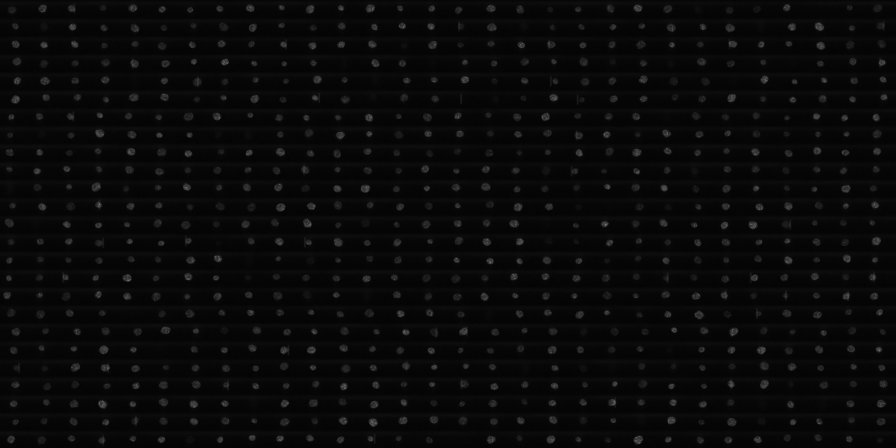
A WebGL 2 fragment shader for this pattern:

```glsl
#version 300 es
precision highp float;
// Dark ribbed cloth with a grid of small, worn grey dots, 30 across by 25 down.
// Each rib holds one row of dots; hashes vary their place, size, tilt and wear,
// while value noise adds mottling, faint vertical smears and rare loose threads.

#define GRID vec2(30.0, 25.0)
#define DOT_RADIUS vec2(0.0091, 0.0077)
#define DOT_JITTER vec2(0.0085, 0.0062)
#define ROW_DRIFT 0.55
#define DOT_LIGHT 0.25
#define GRAIN_SCALE 270.0
#define RIB_LIGHT 0.026
#define SMEAR_LIGHT 0.022
#define THREAD_CHANCE 0.05

uniform vec2 u_resolution;
out vec4 outColor;

const vec3 CLOTH = vec3(0.019);
const vec3 DOT_TINT = vec3(1.0, 1.0, 0.99);

float hash(vec2 p) {
  vec3 q = fract(p.xyx * vec3(0.1031, 0.1030, 0.0973));
  q += dot(q, q.yzx + 33.33);
  return fract((q.x + q.y) * q.z);
}

float noise(vec2 p) {
  vec2 i = floor(p), f = fract(p);
  f = f * f * (3.0 - 2.0 * f);
  float low = mix(hash(i), hash(i + vec2(1, 0)), f.x);
  float high = mix(hash(i + vec2(0, 1)), hash(i + vec2(1, 1)), f.x);
  return mix(low, high, f.y);
}

// Soft ridge above the dots, with a dark crease between ribs
float ribLight(float t, vec2 p) {
  float ridge = exp(-pow((t - 0.82) / 0.13, 2.0));
  float body = 0.3 * smoothstep(0.1, 0.7, t) * (1.0 - smoothstep(0.88, 1.0, t));
  return (ridge * 0.75 + body) * (0.6 + 0.6 * noise(p * vec2(14.0, 25.0)));
}

// Light of one dot, its smear and its thread; d is the offset from its centre
float dotLight(vec2 d, vec2 id, vec2 p, float pixel) {
  float strength = hash(id + 71.3);
  float tilt = (hash(id + 17.7) - 0.5) * 1.4;
  float c = cos(tilt), s = sin(tilt);
  vec2 q = mat2(c, -s, s, c) * d;
  vec2 radius = DOT_RADIUS * mix(0.68, 1.12, hash(id + 43.1));

  // Worn, uneven disc
  float wobble = 0.25 * (noise(p * 150.0) - 0.5);
  float dist = (length(q / radius) - 1.0 + wobble) * radius.y;
  float edge = max(pixel, 0.0018);
  float disc = 1.0 - smoothstep(-edge, edge, dist);
  float grain = noise(p * GRAIN_SCALE);
  float fleck = smoothstep(0.68, 0.95, noise(p * GRAIN_SCALE * 1.3 + 9.0));
  float rim = smoothstep(-0.5, 0.9, dot(q / radius, vec2(0.5, -0.6)));
  float level = mix(0.22, 1.0, strength) * smoothstep(0.02, 0.12, strength);
  float light = disc * level * DOT_LIGHT * (0.45 + 0.6 * grain + 0.2 * rim + 0.5 * fleck);

  // Faint upright smear, and a thin thread beside a few dots
  float smear = exp(-pow(d.x / 0.009, 2.0)) * exp(-pow(d.y / 0.015, 2.0));
  light += smear * SMEAR_LIGHT * hash(id + 5.9);
  float side = (hash(id + 29.4) - 0.5) * 0.02;
  float thread = 1.0 - smoothstep(0.0005, 0.0012 + pixel, abs(d.x - side));
  thread *= 1.0 - smoothstep(0.008, 0.014, abs(d.y));
  light += thread * 0.07 * step(hash(id + 90.6), THREAD_CHANCE);
  return light;
}

void main() {
  float pixel = 1.0 / u_resolution.y;
  vec2 p = gl_FragCoord.xy * pixel;
  vec2 pitch = vec2(2.0, 1.0) / GRID;
  vec2 cell = p / pitch;
  float row = floor(cell.y);

  // Rows wander sideways slowly, with a small shift of their own
  float drift = ROW_DRIFT * (noise(vec2(row * 0.35, 3.5)) - 0.5);
  drift += 0.16 * (hash(vec2(row, 51.0)) - 0.5);
  float column = floor(cell.x - drift);

  float light = RIB_LIGHT * ribLight(fract(cell.y), p);
  for (int i = -1; i <= 1; i++) {
    vec2 id = vec2(column + float(i), row) + 100.0;
    vec2 jitter = vec2(hash(id), hash(id + 37.2)) - 0.5;
    vec2 center = (id - 100.0 + vec2(0.4 + drift, 0.5)) * pitch + jitter * DOT_JITTER;
    light += dotLight(p - center, id, p, pixel);
  }

  float weave = 0.006 * (noise(p * 200.0) - 0.5);
  outColor = vec4(CLOTH + weave + light * DOT_TINT, 1.0);
}
```
